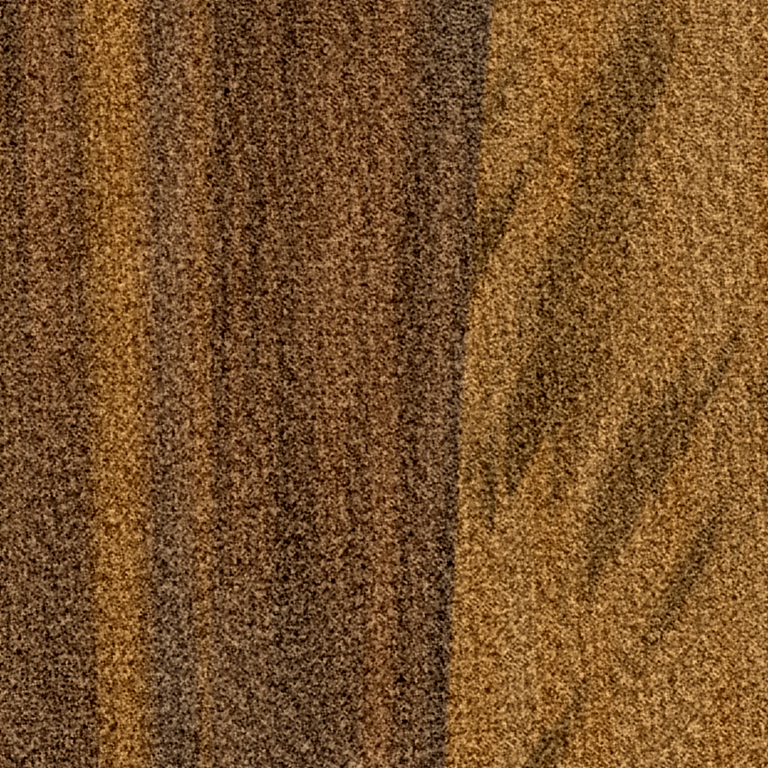
Give the GLSL for this texture, as a WebGL 2 fragment shader.

```glsl
#version 300 es
precision highp float;
// Brown wood veneer: dark, nearly vertical fibres on the left meet a golden
// panel with slanted dark flecks on the right. Stretched value noise makes
// the fibres and flecks; fine isotropic noise adds a sandy grain on top.

uniform vec2 u_resolution;
out vec4 fragColor;

const vec3 DARK_BROWN = vec3(0.33, 0.215, 0.115);
const vec3 MID_BROWN  = vec3(0.49, 0.325, 0.18);
const vec3 GREY_BROWN = vec3(0.43, 0.325, 0.225);
const vec3 GOLD       = vec3(0.575, 0.385, 0.165);
const vec3 PALE_GOLD  = vec3(0.595, 0.425, 0.225);
const vec3 FLECK      = vec3(0.36, 0.245, 0.105);

float hash(vec2 p) {
    return fract(sin(dot(p, vec2(127.1, 311.7))) * 43758.5453);
}

float valueNoise(vec2 p) {
    vec2 cell = floor(p);
    vec2 f = fract(p);
    f = f * f * (3.0 - 2.0 * f);
    float low  = mix(hash(cell), hash(cell + vec2(1.0, 0.0)), f.x);
    float high = mix(hash(cell + vec2(0.0, 1.0)), hash(cell + vec2(1.0, 1.0)), f.x);
    return mix(low, high, f.y);
}

// Noise drawn out along y, finer across the fibres with each octave.
float fibres(vec2 p, vec2 frequency) {
    float sum = 0.0;
    float weight = 0.5;
    for (int i = 0; i < 3; i++) {
        sum += weight * valueNoise(p * frequency + float(i) * 17.3);
        frequency *= vec2(2.1, 1.5);
        weight *= 0.6;
    }
    return sum / 0.98;
}

// Soft-edged stripe between two positions.
float band(float x, float from, float to, float soft) {
    return smoothstep(from - soft, from + soft, x)
         * (1.0 - smoothstep(to - soft, to + soft, x));
}

// Dark side: streaks, one golden stripe, grey patches.
vec3 darkWood(vec2 p) {
    float streak = fibres(p, vec2(24.0, 1.6));
    vec3 color = mix(DARK_BROWN, MID_BROWN, smoothstep(0.2, 0.75, streak));

    float greyPatch = valueNoise(p * vec2(9.0, 1.8) + 41.0);
    float lowerLeft = (1.0 - smoothstep(0.2, 0.6, p.y)) * band(p.x, -0.1, 0.1, 0.02);
    float greyStripe = band(p.x, 0.2, 0.245, 0.015) + band(p.x, 0.55, 0.62, 0.02);
    float grey = 0.55 * smoothstep(0.4, 0.8, greyPatch) + 0.35 * lowerLeft + 0.4 * greyStripe;
    color = mix(color, GREY_BROWN * (0.8 + 0.35 * streak), clamp(grey, 0.0, 0.8));

    float stripe = band(p.x, 0.115, 0.185, 0.018);
    float thinLines = band(p.x, 0.258, 0.275, 0.008) + band(p.x, -0.1, 0.015, 0.01) * p.y;
    float gold = stripe * (0.6 + 0.5 * streak) + 0.4 * thinLines;
    color = mix(color, GOLD, clamp(gold, 0.0, 1.0));
    return color * (1.0 - 0.18 * band(p.x, 0.585, 0.62, 0.015));
}

// Golden side: flecks lean to the right and break up into short strokes.
vec3 goldenWood(vec2 p) {
    float stroke = valueNoise(p * vec2(75.0, 5.0)) - 0.5;
    vec2 q = vec2(p.x - 0.48 * p.y, p.y + 0.1 * stroke);
    float tone = fibres(p, vec2(18.0, 2.5));
    vec3 color = mix(GOLD, PALE_GOLD, smoothstep(0.25, 0.75, tone));

    float fleck = 0.75 * valueNoise(q * vec2(17.0, 4.5) + 8.0)
                + 0.25 * valueNoise(q * vec2(45.0, 8.0) + 23.0);
    float lowerRight = smoothstep(0.85, 1.0, p.x) * band(p.y, 0.05, 0.34, 0.1);
    float amount = smoothstep(0.52, 0.8, fleck + 0.18 * lowerRight + 0.12 * stroke);
    return mix(color, FLECK, 0.8 * amount);
}

// Two rotated layers of fine noise, centred on zero.
float sandGrain(vec2 p) {
    vec2 turned = mat2(0.8, 0.6, -0.6, 0.8) * p;
    return valueNoise(p * 310.0) + valueNoise(turned * 390.0 + 71.0) - 1.0;
}

void main() {
    vec2 uv = gl_FragCoord.xy / u_resolution;

    // Fibres fan out a little from the left edge to the seam.
    float fan = (uv.y - 0.5) * (0.045 - 0.17 * uv.x);
    float wobble = 0.008 * (valueNoise(vec2(uv.x * 6.0, uv.y * 4.0)) - 0.5);
    vec2 along = vec2(uv.x + fan + wobble, uv.y);

    float seam = smoothstep(0.6, 0.612, along.x);
    vec3 color = mix(darkWood(along), goldenWood(uv), seam);

    color += sandGrain(uv) * vec3(0.45, 0.43, 0.38);
    fragColor = vec4(clamp(color, 0.0, 1.0), 1.0);
}
```
